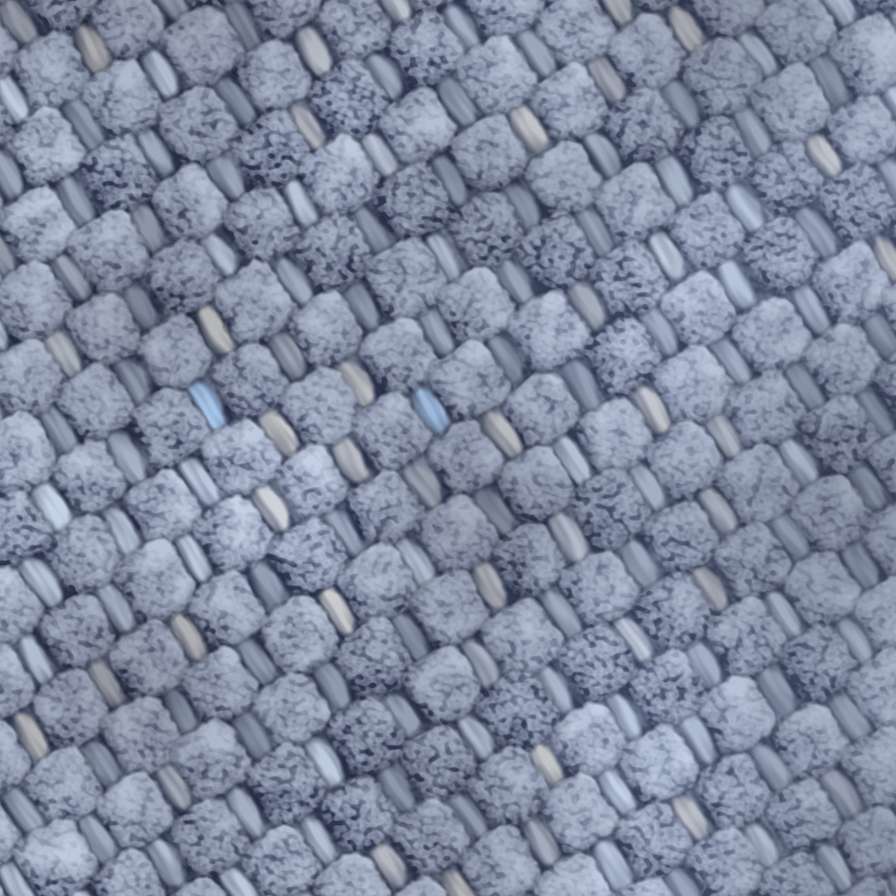
Reproduce this texture procedurally as a three.js fragment shader.

```glsl
// Slanted plain weave: plump heathered blue weft puffs with slim warp strands between them.
varying vec2 vUv;

const vec2 ORIGIN = vec2(0.1393, 0.8893);   // centre of one puff
const vec2 WEFT_DIR = vec2(0.8434, 0.5373); // weft runs up to the right
const vec2 PITCH = vec2(0.0521, 0.0677);    // crossing spacing along weft and warp
const vec2 PUFF_HALF = vec2(0.0365, 0.0385);
const float PUFF_ROUND = 0.0190;
const vec2 STRAND_HALF = vec2(0.0150, 0.0310);
const float EDGE = 0.0034;

const vec3 SHADOW = vec3(0.17, 0.20, 0.30);
const vec3 LIGHT = vec3(0.69, 0.73, 0.81);
const vec3 STEEL = vec3(0.50, 0.54, 0.62);
const vec3 PALE = vec3(0.70, 0.75, 0.83);
const vec3 BEIGE = vec3(0.72, 0.71, 0.70);
const vec3 SKY = vec3(0.60, 0.71, 0.85);
const vec3 HAZE = vec3(0.52, 0.57, 0.67);

float hash(vec2 p) {
  return fract(sin(dot(p, vec2(127.1, 311.7))) * 43758.5);
}

vec2 gradientAt(vec2 cell) {
  float angle = 6.2832 * hash(cell);
  return vec2(cos(angle), sin(angle));
}

float gradientNoise(vec2 p) {
  vec2 i = floor(p), f = fract(p);
  vec2 w = f * f * f * (f * (f * 6.0 - 15.0) + 10.0);
  vec2 e = vec2(1.0, 0.0);
  float low = mix(dot(gradientAt(i), f), dot(gradientAt(i + e), f - e), w.x);
  float high = mix(dot(gradientAt(i + e.yx), f - e.yx),
                   dot(gradientAt(i + 1.0), f - 1.0), w.x);
  return mix(low, high, w.y);
}

float roundedBox(vec2 p, vec2 halfSize, float radius) {
  vec2 d = abs(p) - halfSize + radius;
  return length(max(d, 0.0)) + min(max(d.x, d.y), 0.0) - radius;
}

float ellipse(vec2 p, vec2 halfSize) {
  return (length(p / halfSize) - 1.0) * halfSize.x;
}

float coverage(float d) {
  return 1.0 - smoothstep(-EDGE, EDGE, d);
}

// Sparse dark flecks and fuzz, about zero on average
float heather(vec2 uv) {
  vec2 p = vec2(uv.x - 0.36 * uv.y, uv.y + 0.36 * uv.x);
  float flecks = smoothstep(-0.05, 0.40, gradientNoise(p * vec2(92.0, 122.0)));
  float fuzz = gradientNoise(uv * 165.0 + 17.0);
  return 0.08 - 0.25 * flecks + 0.16 * fuzz;
}

// Lit from above right, with a shaded lower left flank
vec3 puffColor(vec2 q, float d, float grain, float blotch, float seed) {
  float dark = smoothstep(0.50, 1.0, seed);
  float rim = smoothstep(-0.016, 0.002, d);
  float facing = dot(q, vec2(0.85, -0.45));
  float tone = 0.78 - 0.24 * dark + 0.16 * facing + 0.40 * blotch;
  tone -= rim * (0.17 - 0.14 * facing);
  float contrast = clamp(1.0 + 0.8 * dark - 0.5 * facing - 1.2 * blotch, 0.5, 2.0);
  return mix(SHADOW, LIGHT, clamp(tone + grain * contrast, 0.0, 1.05));
}

vec3 strandColor(vec2 q, float fibre, vec2 cell) {
  vec3 dye = mix(STEEL, PALE, hash(cell + 3.1));
  float pick = hash(cell + 7.7);
  dye = mix(dye, BEIGE, 0.70 * smoothstep(0.60, 0.95, pick));
  dye = mix(dye, SKY, step(0.975, pick));
  float across = q.x - 0.28;
  float shade = 1.10 - 0.58 * across * across - 0.22 * q.y * q.y + 0.50 * fibre;
  return mix(SHADOW, dye, clamp(shade, 0.0, 1.1));
}

void main() {
  // Rotate into the weft and warp frame, with slightly uneven yarn
  vec2 rel = vUv - ORIGIN;
  vec2 p = vec2(dot(rel, WEFT_DIR), dot(rel, vec2(WEFT_DIR.y, -WEFT_DIR.x)));
  p += 0.005 * vec2(gradientNoise(vUv * 20.0), gradientNoise(vUv * 20.0 + 50.0));
  float grain = heather(vUv);
  float blotch = gradientNoise(vUv * 32.0 + 31.0);
  float fibre = gradientNoise(p * vec2(120.0, 18.0));
  float fray = 0.004 * gradientNoise(vUv * 90.0);
  vec2 home = floor(p / PITCH + 0.5);
  float gap = 0.16 + 0.5 * grain + 0.5 * blotch + 0.4 * fibre;
  vec3 color = mix(SHADOW, LIGHT, clamp(gap, 0.0, 1.0));

  // Strands on odd crossings first, then puffs on even crossings
  for (int layer = 0; layer < 2; layer++) {
    for (int y = -1; y <= 1; y++) {
      for (int x = -1; x <= 1; x++) {
        vec2 cell = home + vec2(float(x), float(y));
        bool isPuff = mod(cell.x + cell.y, 2.0) < 0.5;
        if (isPuff != (layer == 1)) continue;
        float seed = hash(cell);
        vec2 jitter = vec2(seed, hash(cell + 5.3)) - 0.5;
        vec2 local = p - cell * PITCH - 0.005 * jitter;
        float size = 0.95 + 0.10 * hash(cell + 9.2);
        if (isPuff) {
          float d = roundedBox(local, PUFF_HALF * size, PUFF_ROUND) + fray;
          vec3 puff = puffColor(local / PUFF_HALF, d, grain, blotch, seed);
          color *= 1.0 - 0.20 * (1.0 - smoothstep(0.0, 0.006, d));
          color = mix(color, puff, coverage(d));
        } else {
          local.x += 0.003;
          float d = ellipse(local, STRAND_HALF * size) + 0.5 * fray;
          color = mix(color, strandColor(local / STRAND_HALF, fibre, cell), coverage(d));
        }
      }
    }
  }

  // Broad fading of the cloth, hazier to the right
  color = mix(color, HAZE, 0.20 * smoothstep(0.3, 1.0, vUv.x));
  color *= 1.0 + 0.24 * gradientNoise(vUv * 3.5 + 8.0);
  gl_FragColor = vec4(color, 1.0);
}
```
